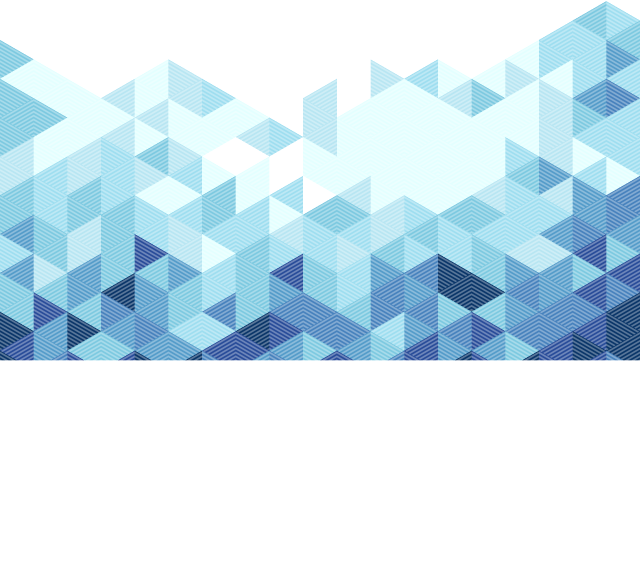
A Shadertoy shader for this background:

```glsl
// Striped triangle mosaic, pale at its jagged crest and deep blue at its base, on white.

// Sine-free hash in 0..1
float hash(vec2 p) {
    vec3 q = fract(vec3(p.xyx) * 0.1031);
    q += dot(q, q.yzx + 33.33);
    return fract((q.x + q.y) * q.z);
}

// True when a lattice cell lies below the peak whose flanks start at the given cell
bool underPeak(vec2 cell, float a, float b) {
    return cell.x >= a && cell.y >= b;
}

// Jagged upper outline: four peaks and a few loose triangles
bool insideCrest(vec2 cell, float column) {
    return underPeak(cell, 1.0, 1.0) || underPeak(cell, -1.0, 4.0)
        || underPeak(cell, -5.0, 8.0) || underPeak(cell, -9.0, 9.0)
        || (underPeak(cell, -4.0, 7.0) && mod(column, 2.0) > 0.5);
}

// Tone from 0 (white) to 8 (navy) for a triangle centred at c
float toneAt(vec2 c, vec2 cell, float column, float row) {
    float tone = 1.8 + 0.85 * max(c.y - 4.3, 0.0);
    tone += 1.3 * smoothstep(15.0, 18.0, c.x) + 1.2 * exp(-0.5 * c.x * c.x);

    // Neighbours in one rhombus share half of their variation
    float pick = hash(vec2(column, row) + 57.0);
    tone += 2.8 * (hash(cell + 31.0) + pick - 1.0);
    tone += 2.0 * step(0.92, pick) * step(6.5, c.y);

    // Pale hollow left of centre, calm pool right of centre
    vec2 hollow = (c - vec2(8.2, 4.3)) / vec2(2.0, 1.0);
    float hollowGlow = exp(-dot(hollow, hollow));
    tone = max(tone - 1.6 * hollowGlow, 1.0 - 1.5 * hollowGlow);
    float pool = length((c - vec2(12.4, 3.9)) / vec2(2.6, 1.5));
    tone = mix(tone, 1.0, smoothstep(1.2, 0.8, pool));
    return clamp(floor(tone + 0.5), 0.0, 8.0);
}

vec3 blueScale(int tone) {
    vec3 blues[9] = vec3[9](
        vec3(1.0), vec3(0.89, 1.0, 1.0), vec3(0.72, 0.90, 0.95),
        vec3(0.62, 0.87, 0.94), vec3(0.49, 0.79, 0.88), vec3(0.33, 0.61, 0.79),
        vec3(0.28, 0.51, 0.74), vec3(0.16, 0.30, 0.60), vec3(0.04, 0.21, 0.41));
    return blues[tone];
}

vec3 mosaic(vec2 uv) {
    // Lattice: x in columns, y in triangle sides counted down from the top
    vec2 p = vec2(uv.x * 19.0, (1.0 - uv.y) * 15.04 - 0.028);
    vec2 slants = vec2(p.y - 0.5 * p.x, p.y + 0.5 * p.x);
    vec2 cell = floor(slants);
    float column = floor(p.x);
    float row = cell.x + cell.y;
    if (p.y > 9.25 || !insideCrest(cell, column)) return vec3(1.0);

    // Flat colour
    bool pointsRight = mod(column + row, 2.0) < 0.5;
    vec2 centre = vec2(column + 0.5, 0.5 * row + 0.5);
    vec3 color = blueScale(int(toneAt(centre, cell, column, row)));

    // Fine white stripes along one slanted side, meeting as chevrons
    float phase = fract(10.0 * (pointsRight ? slants.x : slants.y));
    float stripe = smoothstep(0.32, 0.18, abs(phase - 0.5));
    return mix(color, vec3(1.0), 0.32 * stripe);
}

void mainImage(out vec4 fragColor, in vec2 fragCoord) {
    // 3 x 3 samples smooth every edge
    vec3 sum = vec3(0.0);
    for (int i = 0; i < 9; i++) {
        vec2 offset = vec2(i % 3 - 1, i / 3 - 1) / 3.0;
        sum += mosaic((fragCoord + offset) / iResolution.xy);
    }
    fragColor = vec4(sum / 9.0, 1.0);
}
```
